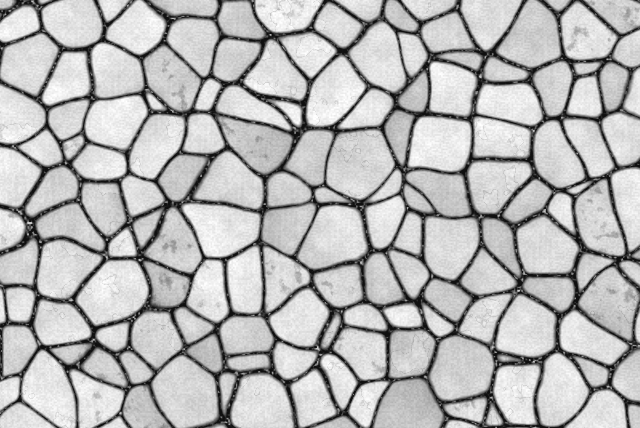
A Shadertoy shader for this texture:

```glsl
// Grey fieldstone paving: rounded, irregular pebbles set in dark gritty mortar.
// A weighted Voronoi diagram lays out the stones, a soft minimum of the
// distances to their borders rounds them, and noise mottles their faces.

#define STONES_PER_HEIGHT 9.9
#define JITTER 0.98
#define SIZE_SPREAD 0.66
#define ROUNDING 0.044
#define GAP_MIN 0.006
#define GAP_MAX 0.034
#define RIM_WIDTH 0.070
#define TONE_DARK 0.755
#define TONE_LIGHT 0.935
#define MOTTLE 0.13
#define GRAIN 0.10

float hash(vec2 p) {
    return fract(sin(dot(p, vec2(127.1, 311.7))) * 43758.545);
}

vec2 hash2(vec2 p) {
    return vec2(hash(p), hash(p + 57.3));
}

float noise(vec2 p) {
    vec2 i = floor(p), f = fract(p);
    f = f * f * (3.0 - 2.0 * f);
    return mix(mix(hash(i), hash(i + vec2(1, 0)), f.x),
               mix(hash(i + vec2(0, 1)), hash(i + vec2(1, 1)), f.x), f.y);
}

float fbm(vec2 p) {
    float sum = 0.0, amp = 0.53;
    for (int i = 0; i < 4; i++) {
        sum += amp * noise(p);
        p = mat2(1.6, 1.2, -1.2, 1.6) * p + 7.1;
        amp *= 0.5;
    }
    return sum;
}

// Seed position in xy, size weight in z
vec3 seed(vec2 cell) {
    vec2 offset = 0.5 + JITTER * (hash2(cell) - 0.5);
    return vec3(cell + offset, SIZE_SPREAD * hash(cell + 19.7));
}

// Finds the stone that owns p; returns the rounded distance to its border
float stoneDistance(vec2 p, out vec2 owner, out vec2 center) {
    vec2 base = floor(p);
    float best = 1e5;
    for (int y = -2; y <= 2; y++)
    for (int x = -2; x <= 2; x++) {
        vec2 cell = base + vec2(x, y);
        vec3 s = seed(cell);
        float power = dot(p - s.xy, p - s.xy) - s.z;
        if (power < best) {
            best = power;
            owner = cell;
            center = s.xy;
        }
    }
    float sum = 0.0;
    for (int y = -3; y <= 3; y++)
    for (int x = -3; x <= 3; x++) {
        if (x == 0 && y == 0) continue;
        vec3 s = seed(owner + vec2(x, y));
        float power = dot(p - s.xy, p - s.xy) - s.z;
        float border = 0.5 * (power - best) / max(length(s.xy - center), 0.02);
        sum += exp(-border / ROUNDING);
    }
    return -ROUNDING * log(max(sum, 1e-20));
}

// Brightness of a stone's face
float stoneTone(vec2 p, vec2 id, vec2 center) {
    float tone = mix(TONE_DARK, TONE_LIGHT, pow(hash(id + 3.3), 0.7));
    vec2 tilt = hash2(id + 8.8) - 0.5;
    tone += 0.12 * dot(p - center, tilt);
    vec2 local = p + 31.0 * hash2(id + 5.1);
    tone += MOTTLE * (fbm(local * 2.6) - 0.5);

    // Worn flakes with a faint outline on some stones
    float worn = step(0.78, hash(id + 41.0));
    float flake = fbm(local * 2.2 + 13.0) - 0.62;
    tone += worn * (0.03 * smoothstep(0.0, 0.05, flake)
                  - 0.09 * (1.0 - smoothstep(0.0, 0.022, abs(flake))));

    // Soft dark stains on a few others
    float stained = step(0.90, hash(id + 77.0));
    tone -= stained * 0.20 * smoothstep(0.56, 0.80, fbm(local * 5.0));
    return tone;
}

void mainImage(out vec4 fragColor, in vec2 fragCoord) {
    vec2 p = fragCoord / iResolution.y * STONES_PER_HEIGHT + 4.0;
    float pixel = STONES_PER_HEIGHT / iResolution.y;

    // Bend the straight borders and stretch some regions
    vec2 bent = p + 0.34 * (vec2(noise(p * 1.1), noise(p * 1.1 + 40.0)) - 0.5);
    vec2 id, center;
    float d = stoneDistance(bent, id, center);
    d += 0.016 * (noise(p * 9.0) - 0.5);
    float inside = d - mix(GAP_MIN, GAP_MAX, hash(id + 2.2));

    // Stone face, darkening softly and then steeply toward the rim
    float stone = stoneTone(p, id, center);
    stone -= 0.035 * (1.0 - smoothstep(0.0, 0.22, inside));
    stone *= mix(0.30, 1.0, smoothstep(-0.01, RIM_WIDTH, inside));
    stone += GRAIN * (noise(p * 27.0) - 0.5);

    // Mortar with grit, thickest where the joints widen
    float grit = noise(p * 17.0) * noise(p * 23.0 + 9.0);
    float wide = smoothstep(0.0, 0.06, -inside);
    float mortar = 0.06 + mix(0.35, 0.75, wide) * smoothstep(0.10, 0.70, grit);

    float cover = smoothstep(-0.6 * pixel, 0.6 * pixel, inside);
    fragColor = vec4(vec3(clamp(mix(mortar, stone, cover), 0.0, 1.0)), 1.0);
}
```
